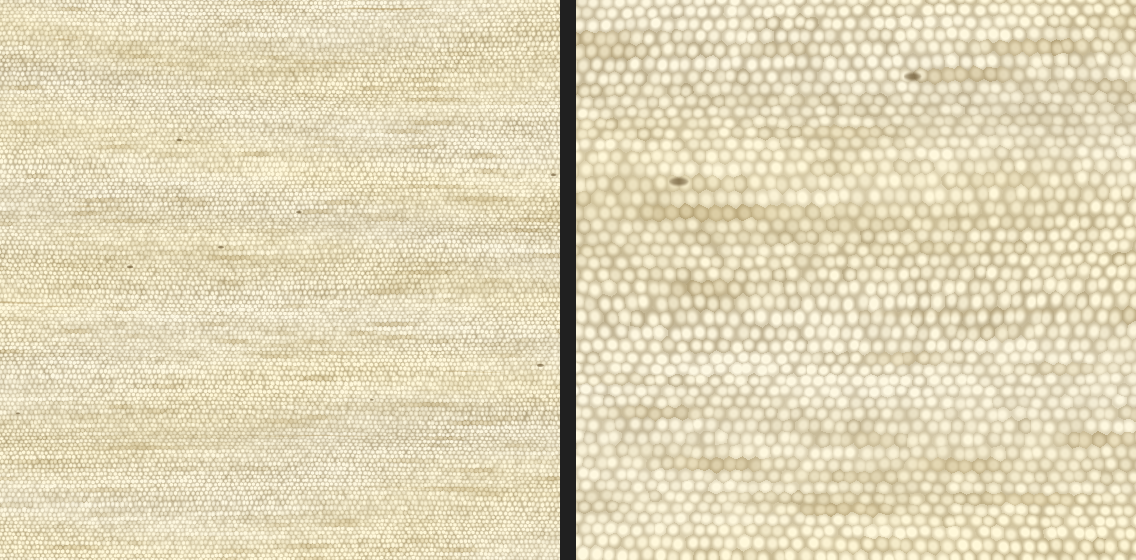
Left, the full canvas; right, a detail of the centre.
Reproduce this texture procedurally as a WebGL 1 fragment shader.

```glsl
precision highp float;
uniform vec2 u_resolution;

#define COLUMNS 126.0
#define ROWS 134.0
#define BEAD_JITTER 0.36
#define BEAD_RELIEF 0.72
#define BEAD_VARIATION 0.28
#define BAND_STRENGTH 0.10
#define THREAD_STRENGTH 0.085
#define SHADE vec3(0.75, 0.695, 0.555)
#define CREAM vec3(0.985, 0.955, 0.845)
#define SLUB_COLOR vec3(0.70, 0.60, 0.39)
#define SPECK_COLOR vec3(0.42, 0.34, 0.20)

float hash(vec2 p) {
  return fract(sin(dot(p, vec2(12.99, 78.23))) * 43758.5);
}

vec2 hash2(vec2 p) {
  return vec2(hash(p), hash(p + 37.7));
}

// Cellular weave: distance to the nearest bead in x, its cell in yz
vec3 weave(vec2 p) {
  vec2 grid = p * vec2(COLUMNS, ROWS);
  grid.x += 0.4 * sin(p.y * 23.0 + 2.0 * sin(p.x * 7.0));
  grid.y += 0.35 * sin(p.y * 31.0) + 0.22 * sin(p.y * 83.0 + 1.0);
  grid.y += 0.25 * sin(p.x * 6.0 + p.y * 11.0);
  float row = floor(grid.y);
  vec3 nearest = vec3(9.0, 0.0, 0.0);
  for (int j = -1; j <= 1; j++) {
    float r = row + float(j);
    float shift = 0.5 * mod(r, 2.0) + 0.12 * hash(vec2(r, 5.0));
    float column = floor(grid.x - shift);
    for (int i = -1; i <= 1; i++) {
      vec2 cell = vec2(column + float(i), r);
      vec2 center = cell + 0.5 + BEAD_JITTER * (hash2(cell) - 0.5) * vec2(1.0, 0.7);
      center.x += shift;
      float d = length((grid - center) * vec2(1.06, 0.96));
      if (d < nearest.x) nearest = vec3(d, cell);
    }
  }
  return nearest;
}

// Broad pale and dark bands across the cloth
float bands(vec2 p) {
  float s = sin(p.y * 19.0 + 0.8 * sin(p.x * 3.0));
  s += sin(p.y * 47.0 + 1.2 * sin(p.x * 2.3 + p.y * 9.0));
  s += sin(p.y * 113.0 + 1.5 * sin(p.x * 3.7 - p.y * 14.0));
  return 0.5 * s;
}

// Layered sines along one thread, with random phase and pitch
float threadTone(float row, float x) {
  float s = 1.2 * (hash(vec2(row, 1.0)) - 0.5);
  for (int k = 1; k <= 3; k++) {
    vec2 rnd = hash2(vec2(row, float(k) * 9.1));
    s += 0.6 * sin(x * float(k) * mix(4.0, 18.0, rnd.x) + 6.283 * rnd.y);
  }
  return s;
}

// Soft horizontal lens with tapered ends
float lens(vec2 q, vec2 radius) {
  float along = q.x / radius.x;
  float taper = sqrt(max(1.0 - along * along, 0.0));
  float width = radius.y * taper;
  float soft = 0.0014;
  return (1.0 - smoothstep(width - soft, width + soft, abs(q.y))) * taper;
}

void main() {
  vec2 p = gl_FragCoord.xy / u_resolution.y;
  vec3 bead = weave(p);
  float gap = smoothstep(0.16, 0.64, bead.x);
  float thread = threadTone(bead.z, p.x);
  float patchiness = sin(p.y * 37.0 + 3.0 * sin(p.x * 4.0));
  float relief = BEAD_RELIEF * (1.0 + 0.2 * patchiness);
  relief *= 0.75 + 0.5 * hash(bead.yz + 8.1);

  // Combine relief, bands, threads and single beads into one tone
  float tone = 0.68 - relief * (gap - 0.4);
  tone += BAND_STRENGTH * bands(p) + THREAD_STRENGTH * thread;
  tone += BEAD_VARIATION * (hash(bead.yz + 3.3) - 0.5);
  vec3 color = mix(SHADE, CREAM, clamp(tone, -0.2, 1.06));

  // Straw and grey tints in patches along the threads
  float tint = sin(p.y * 29.0 + 2.0 * sin(p.x * 4.0 + p.y * 6.0)) - 0.4 * thread;
  color += 0.011 * tint * vec3(0.3, 0.0, -1.3);
  color = mix(color, SLUB_COLOR, 0.22 * smoothstep(1.1, 2.0, -thread));

  // Long thin slubs, mostly faint
  for (int i = 0; i < 20; i++) {
    float id = float(i);
    vec2 rnd = hash2(vec2(id, 71.0));
    vec2 q = p - hash2(vec2(id, 13.0));
    q.y += 0.001 * sin(q.x * 45.0 + id);
    vec2 radius = vec2(mix(0.02, 0.16, rnd.x * rnd.x), mix(0.0008, 0.0022, rnd.y));
    float strength = hash(vec2(id, 29.0));
    float cover = lens(q, radius) * mix(0.15, 0.75, strength * strength);
    color = mix(color, SLUB_COLOR, cover * (0.5 + 0.5 * gap));
  }

  // Small dark specks
  for (int i = 0; i < 8; i++) {
    float id = float(i);
    vec2 q = p - hash2(vec2(id, 47.0));
    vec2 radius = mix(vec2(0.003, 0.0013), vec2(0.007, 0.0026), hash(vec2(id, 53.0)));
    color = mix(color, SPECK_COLOR, 0.7 * lens(q, radius));
  }
  gl_FragColor = vec4(clamp(color, 0.0, 1.0), 1.0);
}
```
